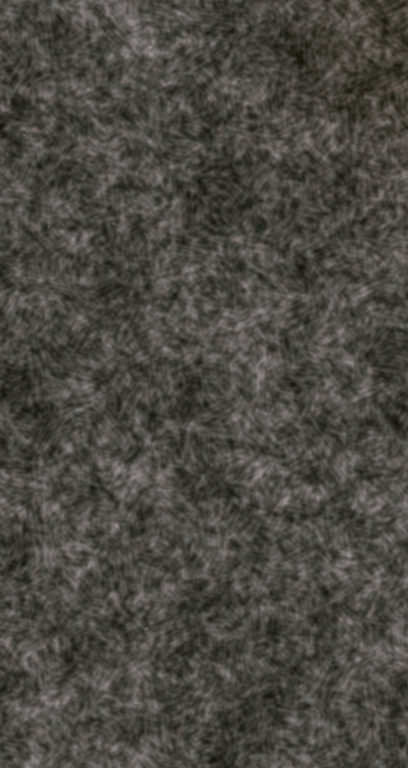
Give the GLSL for this texture, as a WebGL 2 fragment shader.

```glsl
#version 300 es
precision highp float;

uniform vec2 u_resolution;
out vec4 fragColor;

#define SHADOW_COLOR vec3(0.160, 0.160, 0.130)
#define LIGHT_COLOR  vec3(0.440, 0.420, 0.410)
#define MEAN_TONE    0.45
#define CONTRAST     1.06
#define CLOUD_SCALE  5.0
#define CLOUD_WEIGHT 0.27
#define FIBRE_SCALE  vec2(62.0, 185.0)
#define FIBRE_WEIGHT 0.52
#define FIBRE_TURNS  5
#define FLECK_SCALE  9.0
#define FLECK_SHARE  0.16
#define TINT_AMOUNT  0.016

const float PI = 3.14159;

vec3 hash3(vec2 p) {
    vec3 q = fract(p.xyx * vec3(0.1031, 0.1030, 0.0973));
    q += dot(q, q.yxz + 33.33);
    return fract((q.xxy + q.yzz) * q.zyx);
}

float cornerSlope(vec2 cell, vec2 offset) {
    float angle = 2.0 * PI * hash3(cell).x;
    return dot(vec2(cos(angle), sin(angle)), offset);
}

float gradientNoise(vec2 p) {
    vec2 cell = floor(p);
    vec2 f = p - cell;
    vec2 blend = f * f * f * (f * (f * 6.0 - 15.0) + 10.0);
    vec2 e = vec2(0.0, 1.0);
    float low = mix(cornerSlope(cell, f), cornerSlope(cell + e.yx, f - e.yx), blend.x);
    float high = mix(cornerSlope(cell + e, f - e), cornerSlope(cell + 1.0, f - 1.0), blend.x);
    return mix(low, high, blend.y);
}

mat2 rotation(float angle) {
    float c = cos(angle), s = sin(angle);
    return mat2(c, s, -s, c);
}

// Soft blotches, strongest at the middle sizes
float clouds(vec2 p) {
    float sum = 0.0;
    float weight = CLOUD_WEIGHT;
    vec2 q = p * CLOUD_SCALE;
    for (int i = 0; i < 5; i++) {
        sum += weight * gradientNoise(q + 17.3 * float(i));
        q = rotation(0.6) * q * 2.07;
        weight = min(weight * 1.24, 0.54);
    }
    return sum;
}

// Short matted strands; each direction dominates in its own patches
float fibres(vec2 p) {
    float sum = 0.0;
    float power = 0.0;
    for (int i = 0; i < FIBRE_TURNS; i++) {
        float k = float(i);
        vec2 along = rotation(PI * (k + 0.3) / float(FIBRE_TURNS)) * p;
        float patchy = gradientNoise(p * 20.0 + 31.7 * k);
        float weight = 0.15 + smoothstep(-0.25, 0.4, patchy);
        sum += weight * gradientNoise(along * FIBRE_SCALE + 43.1 * k);
        power += weight * weight;
    }
    return sum * inversesqrt(power);
}

// Sparse pale lint
float flecks(vec2 p) {
    vec2 cell = floor(p * FLECK_SCALE);
    vec3 rnd = hash3(cell + 71.0);
    vec2 center = (cell + 0.15 + 0.7 * rnd.xy) / FLECK_SCALE;
    vec2 d = rotation(PI * rnd.x) * (p - center) * vec2(0.75, 1.2);
    float radius = mix(0.002, 0.0045, rnd.y);
    float spot = 1.0 - smoothstep(0.2 * radius, radius, length(d));
    return spot * step(1.0 - FLECK_SHARE, rnd.z);
}

void main() {
    vec2 uv = gl_FragCoord.xy / u_resolution;
    vec2 p = gl_FragCoord.xy / u_resolution.y;

    // Wool tone, with slightly stretched highlights
    float relief = CONTRAST * (clouds(p) + FIBRE_WEIGHT * fibres(p));
    float tone = MEAN_TONE + relief + 0.18 * (relief * relief - 0.09);

    // Uneven light: dimmer toward the upper right and the left edge
    float corner = smoothstep(0.55, 0.0, length((uv - 1.0) * vec2(1.0, 1.2)));
    tone += 0.04 - 0.16 * corner - 0.10 * smoothstep(0.15, 0.0, uv.x);
    tone += 0.55 * flecks(p);

    vec3 color = mix(SHADOW_COLOR, LIGHT_COLOR, clamp(tone, -0.3, 1.5));

    // Faint colour variation between strands, warmer in the corner
    float tint = gradientNoise(p * 75.0 + 90.0);
    color += TINT_AMOUNT * tint * vec3(1.0, -0.5, -0.3);
    color += TINT_AMOUNT * corner * vec3(1.0, 0.4, -0.5);

    fragColor = vec4(color, 1.0);
}
```
